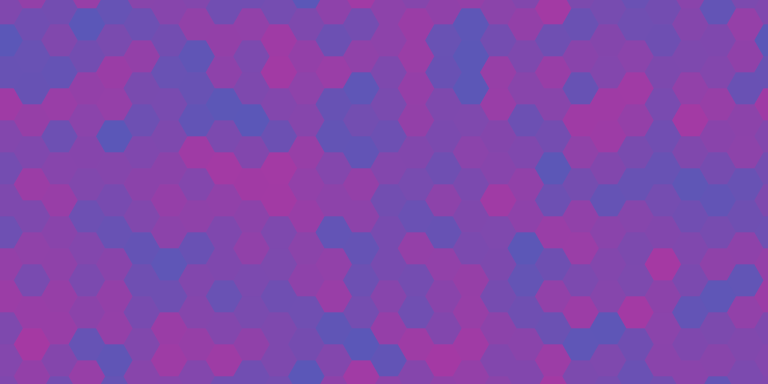
A Shadertoy shader for this pattern:

```glsl
// Seamless mosaic of flat-topped hexagons in random shades from blue to magenta.

const vec2 GRID = vec2(28.0, 12.0);          // columns (even) and rows per canvas
const vec2 OFFSET = vec2(0.167, 0.74);       // centre of the first cell, in cells
const float COLUMN_STEP = 0.8660254;         // column spacing relative to cell height
const vec3 BLUE = vec3(0.35, 0.345, 0.722);
const vec3 MAGENTA = vec3(0.65, 0.222, 0.64);
const float CELL_VARIATION = 0.75;           // independent shade of each cell
const float DRIFT = 0.7;                     // shade shared by neighbouring cells
const vec2 DRIFT_GRID = vec2(9.0, 5.0);      // noise lattice, wraps over the canvas
const uint SEED = 37u;

float hash(vec2 p, uint salt) {
    uvec2 q = uvec2(p);
    uint h = q.x * 1597334677u ^ q.y * 3812015801u ^ (salt + SEED) * 2654435769u;
    h = (h ^ (h >> 16)) * 2246822519u;
    h = (h ^ (h >> 13)) * 3266489917u;
    return float((h ^ (h >> 16)) >> 8) / 16777216.0;
}

float cornerSlope(vec2 corner, vec2 toPoint) {
    float angle = 6.2831853 * hash(mod(corner, DRIFT_GRID), 1u);
    return dot(vec2(cos(angle), sin(angle)), toPoint);
}

// Gradient noise, periodic over DRIFT_GRID
float gradientNoise(vec2 p) {
    vec2 i = floor(p), f = p - i;
    vec2 u = f * f * f * (f * (f * 6.0 - 15.0) + 10.0);
    vec2 e = vec2(1.0, 0.0);
    float low = mix(cornerSlope(i, f), cornerSlope(i + e.xy, f - e.xy), u.x);
    float high = mix(cornerSlope(i + e.yx, f - e.yx), cornerSlope(i + e.xx, f - e.xx), u.x);
    return mix(low, high, u.y);
}

// Signed distance to a flat-topped hexagon of height 1
float hexagon(vec2 p) {
    p = abs(p);
    return max(p.y, dot(p, vec2(0.8660254, 0.5))) - 0.5;
}

vec3 cellColour(vec2 cell) {
    vec2 id = mod(cell, GRID);
    float shade = 0.5 + CELL_VARIATION * (hash(id, 0u) - 0.5);
    shade += DRIFT * gradientNoise((id + 0.5) / GRID * DRIFT_GRID);
    shade = 1.0 - abs(1.0 - abs(shade));     // fold back into 0..1
    return mix(BLUE, MAGENTA, shade);
}

void mainImage(out vec4 fragColor, in vec2 fragCoord) {
    vec2 p = fragCoord / iResolution.xy * GRID - OFFSET;
    float pixel = GRID.y / iResolution.y;
    float column = floor(p.x + 0.5);

    // Blend nearby cells by their coverage of the pixel
    vec4 sum = vec4(0.0);
    for (int i = -1; i <= 1; i++) {
        float c = column + float(i);
        float shift = -0.5 * mod(c, 2.0);    // odd columns sit half a cell lower
        float row = floor(p.y - shift + 0.5);
        for (int j = -1; j <= 1; j++) {
            float r = row + float(j);
            vec2 local = (p - vec2(c, r + shift)) * vec2(COLUMN_STEP, 1.0);
            float coverage = clamp(0.5 - hexagon(local) / pixel, 0.0, 1.0);
            if (coverage > 0.0) sum += coverage * vec4(cellColour(vec2(c, r)), 1.0);
        }
    }
    fragColor = vec4(sum.rgb / max(sum.a, 1e-4), 1.0);
}
```
